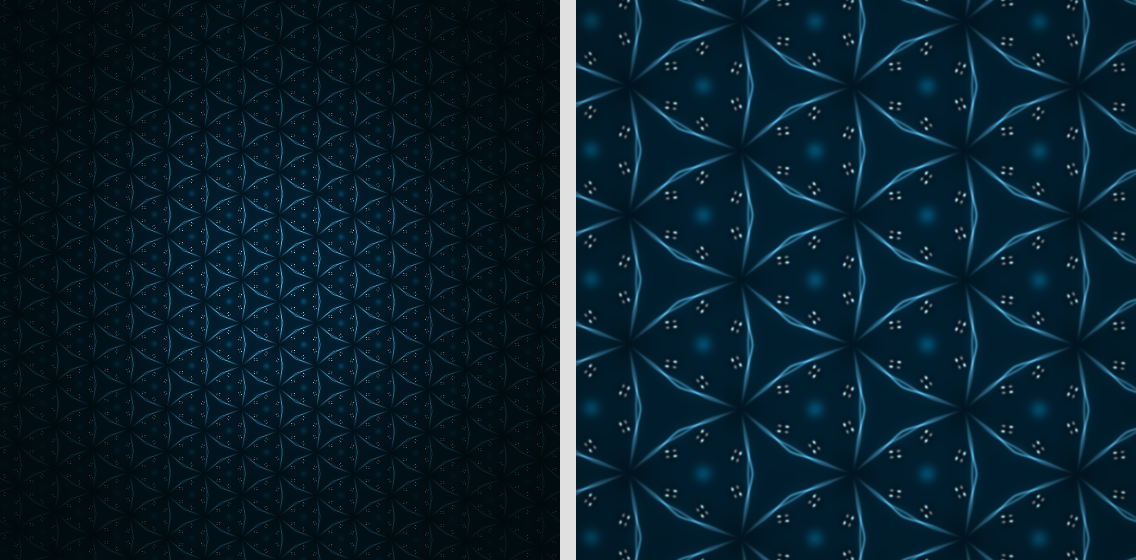
Left: the whole. Right: its middle third, enlarged.
Write a WebGL 1 fragment shader that draws this pattern.

```glsl
precision highp float;
// A triangular lattice of glowing, bowed threads on deep blue, with pale beads
// beside each thread and a soft light in every second triangle. Each lattice
// cell is split into two triangles, whose three edges are drawn by rotation.

uniform vec2 u_resolution;

const float COLUMNS = 15.0;
const float ROWS = 13.0;
const float HEIGHT = 0.8660254;    // height of a unit triangle
const float INRADIUS = 0.2886751;  // centre to edge
const float PI = 3.14159265;

float gauss(float d, float width) {
  return exp(-d * d / (width * width));
}

vec2 rotate(vec2 p, float angle) {
  float c = cos(angle), s = sin(angle);
  return vec2(c * p.x - s * p.y, s * p.x + c * p.y);
}

// Skewed lattice coordinates; the cubic shear closes the odd column count.
vec2 latticeCoords(vec2 uv) {
  vec2 c = uv - 0.5;
  float column = c.x * COLUMNS + 0.03;
  float row = c.y * ROWS + 0.5;
  return vec2(column, row + 0.5 * column + 2.0 * c.x * c.x * c.x);
}

// Light that falls off from the middle and wraps smoothly at the borders.
float centreLight(vec2 uv) {
  vec2 s = abs(sin(PI * (uv - 0.5)));
  return exp(-dot(s * s * s, vec2(1.7, 1.3)));
}

// Two strands weaving about a bowed path; edge = (across, along).
float threads(vec2 edge, float pixel) {
  float u = min(abs(edge.y) * 2.0, 1.0);
  float d = edge.x - 0.075 * (1.0 - pow(u, 1.4));
  float weave = 0.017 * cos(11.0 * edge.y) * (1.0 - u);
  float width = max(0.011, 0.5 * pixel);
  float strands = gauss(d - weave, width) + 0.7 * gauss(d + weave, width);
  return strands * (1.0 - smoothstep(0.25, 1.0, u));
}

// Faint haze around the bowed path.
float haze(vec2 edge) {
  float u = min(abs(edge.y) * 2.0, 1.0);
  return gauss(edge.x - 0.075 * (1.0 - u * u), 0.06) * (1.0 - u);
}

// Position within the nearer of the two bead clusters of an edge.
vec2 clusterCoords(vec2 edge) {
  return rotate(vec2(edge.x + 0.032, abs(edge.y) - 0.139), 0.4);
}

// Four small beads per cluster, two of them warm and dimmer.
vec3 beads(vec2 q, float pixel) {
  float d = length((abs(q) - vec2(0.021, 0.029)) * vec2(1.0, 0.75));
  float warm = step(q.x * q.y, 0.0);
  vec3 tint = mix(vec3(0.72, 0.80, 0.82), vec3(0.46, 0.40, 0.38), warm);
  return tint * gauss(d, max(0.011, 0.45 * pixel));
}

void main() {
  vec2 uv = gl_FragCoord.xy / u_resolution;
  float pixel = ROWS / u_resolution.y;
  float light = centreLight(uv);

  // Triangle under this point, mirrored so that it always points left
  vec2 f = fract(latticeCoords(uv));
  float lit = step(f.y, f.x);
  float side = 2.0 * lit - 1.0;
  vec2 p = vec2(HEIGHT * f.x, f.y - 0.5 * f.x);
  p -= mix(vec2(INRADIUS, 0.5), vec2(2.0 * INRADIUS, 0.0), lit);
  p.x *= side;

  // Sum the three edges and corners
  float strands = 0.0, glow = 0.0, shade = 0.0;
  vec3 pearls = vec3(0.0);
  for (int k = 0; k < 3; k++) {
    vec2 r = rotate(p, float(k) * 2.0 * PI / 3.0);
    vec2 edge = vec2(side * (r.x - INRADIUS), r.y);
    vec2 q = clusterCoords(edge);
    strands += threads(edge, pixel);
    glow += haze(edge);
    pearls += beads(q, pixel);
    shade += 0.3 * gauss(length(r + vec2(2.0 * INRADIUS, 0.0)), 0.17);
    shade += 0.35 * gauss(length(q), 0.055);
  }

  // Ground, then light on top
  vec3 color = mix(vec3(0.004, 0.042, 0.056), vec3(0.003, 0.118, 0.186), light);
  color *= 1.0 - min(shade, 0.6);
  color += light * glow * vec3(0.008, 0.035, 0.045);
  color += light * lit * gauss(length(p), 0.065) * vec3(0.01, 0.18, 0.24);
  color += mix(0.05, 1.0, light) * strands * vec3(0.20, 0.36, 0.43);
  color += mix(0.2, 1.0, light) * pearls;
  gl_FragColor = vec4(color, 1.0);
}
```
